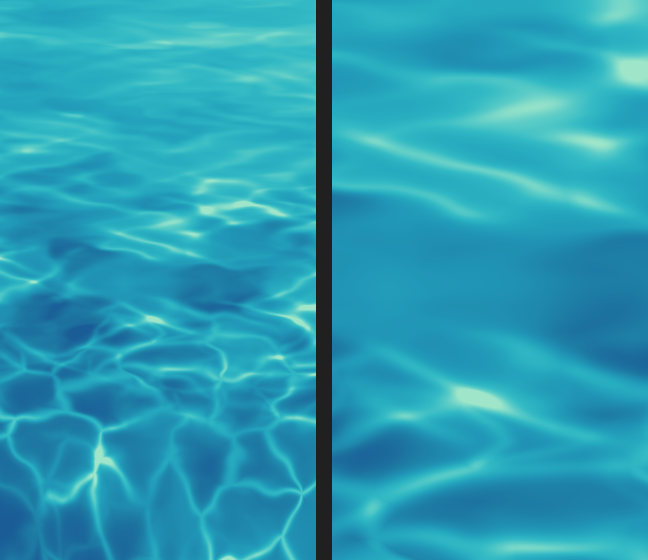
Left: the whole. Right: its middle third, enlarged.
A Shadertoy shader for this texture:

```glsl
const vec3 WATER[8] = vec3[8](
    vec3(0.10, 0.36, 0.59), vec3(0.11, 0.44, 0.62),
    vec3(0.12, 0.53, 0.67), vec3(0.13, 0.60, 0.72),
    vec3(0.15, 0.67, 0.75), vec3(0.20, 0.73, 0.77),
    vec3(0.36, 0.80, 0.78), vec3(0.62, 0.90, 0.79));

const float NEAR_TONE = 1.35;     // palette position at the bottom
const float FAR_TONE = 4.45;      // palette position at the top
const float CORE_WIDTH = 0.014;   // bright centre of a light strand
const float HALO_WIDTH = 0.038;   // soft glow around it
const float CORE_GAIN = 2.9;
const float HALO_GAIN = 0.8;
const float FINE_GAIN = 0.7;
const float STRAND_GAIN = 2.5;
const float HOLLOW_DEPTH = 1.7;        // dark ovals between strands
const vec2 FALLING = vec2(1.15, 1.1);  // strands dropping to the right
const vec2 RISING = vec2(-1.0, 0.9);   // strands climbing to the right

vec2 hash2(vec2 p) {
    vec3 q = fract(p.xyx * vec3(0.1031, 0.1030, 0.0973));
    q += dot(q, q.yzx + 33.33);
    return fract((q.xx + q.yz) * q.zy);
}

float noise(vec2 p) {
    vec2 i = floor(p), f = fract(p);
    f = f * f * f * (f * (f * 6.0 - 15.0) + 10.0);
    float low = mix(hash2(i).x, hash2(i + vec2(1, 0)).x, f.x);
    float high = mix(hash2(i + vec2(0, 1)).x, hash2(i + vec2(1, 1)).x, f.x);
    return mix(low, high, f.y);
}

float fbm(vec2 p) {
    float sum = 0.0, gain = 0.6;
    for (int i = 0; i < 3; i++) {
        sum += gain * noise(p);
        p = mat2(1.6, 0.9, -0.9, 1.6) * p + 7.3;
        gain *= 0.45;
    }
    return sum / 0.9915;
}

vec2 warp(vec2 p) {
    vec2 broad = vec2(noise(p * 1.1 + 3.1), noise(p * 1.1 + 41.7)) - 0.5;
    vec2 fine = vec2(noise(p * 2.9 + 17.0), noise(p * 2.9 + 63.0)) - 0.5;
    return p + 0.55 * broad + 0.2 * fine;
}

// Glow at a canvas distance: x = core, y = halo
vec2 glow(float d) {
    vec2 k = d / vec2(CORE_WIDTH, HALO_WIDTH);
    return exp(-k * k);
}

// Net of light along the edges of scattered cells
vec2 caustics(vec2 p, vec2 stretch) {
    vec2 cell = floor(p), f = fract(p);
    vec2 nearCell = vec2(0.0), nearest = vec2(8.0);
    for (int j = -1; j <= 1; j++)
    for (int i = -1; i <= 1; i++) {
        vec2 g = vec2(i, j);
        vec2 r = g + 0.1 + 0.8 * hash2(cell + g) - f;
        if (dot(r, r) < dot(nearest, nearest)) {
            nearest = r;
            nearCell = g;
        }
    }
    float edge = 8.0;
    for (int j = -2; j <= 2; j++)
    for (int i = -2; i <= 2; i++) {
        vec2 g = nearCell + vec2(i, j);
        vec2 r = g + 0.1 + 0.8 * hash2(cell + g) - f;
        vec2 span = r - nearest;
        if (dot(span, span) < 0.0001) continue;
        vec2 n = normalize(span);
        edge = min(edge, dot(0.5 * (nearest + r), n) / length(n * stretch));
    }
    return glow(edge);
}

// Parallel wavy strands, each fading in and out along its length
float strands(vec2 p, vec2 across, vec2 stretch, float seed) {
    float d = abs(fract(dot(p, across)) - 0.5) / length(across * stretch);
    float shine = 0.12 + 0.88 * smoothstep(0.25, 0.8, noise(p * 0.8 + seed));
    return shine * dot(glow(d), vec2(0.75, 0.25));
}

vec3 waterColor(float tone) {
    tone = clamp(tone, 0.0, 6.999);
    int i = int(tone);
    return mix(WATER[i], WATER[i + 1], fract(tone));
}

void mainImage(out vec4 fragColor, in vec2 fragCoord) {
    vec2 uv = fragCoord / iResolution.xy;
    vec2 p = fragCoord / iResolution.x;
    float far = smoothstep(0.2, 0.95, uv.y);

    // Water surface receding towards the top
    vec2 stretch = vec2(5.0 - 0.8 * p.y, 2.3 + 10.8 * p.y);
    vec2 surface = vec2((p.x - 0.5) * stretch.x, 2.3 * p.y + 5.4 * p.y * p.y) + 20.0;
    vec2 bent = warp(surface);

    // Broad dark and light patches
    float tone = mix(NEAR_TONE, FAR_TONE, far);
    tone += mix(4.0, 2.2, far) * (fbm(bent * vec2(0.8, 0.75) + 5.0) - 0.5);
    tone += 1.1 * (uv.x - 0.5);

    // Open net of light close by
    float netFade = mix(1.0, 0.06, smoothstep(0.25, 0.52, uv.y));
    float shine = 0.25 + 0.85 * smoothstep(0.2, 0.8, noise(surface * 0.9 + 31.0));
    vec2 net = caustics(bent, stretch);
    vec2 fineNet = caustics(warp(surface * 1.35 + 50.0), stretch * 1.35);
    float fineShine = smoothstep(0.35, 0.85, noise(surface * 0.8 + 12.0));
    tone += netFade * (CORE_GAIN * shine * net.x + HALO_GAIN * net.y);
    tone += netFade * FINE_GAIN * fineShine * (fineNet.x + fineNet.y);

    // Crossing diagonal strands and dark hollows further away
    float band = smoothstep(0.2, 0.4, uv.y) * mix(1.0, 0.3, smoothstep(0.5, 0.85, uv.y));
    float crossing = strands(bent, FALLING, stretch, 60.0)
                   + strands(bent + 0.3, RISING, stretch, 90.0);
    float hollow = smoothstep(0.5, 0.85, noise(bent * vec2(1.1, 0.95) + 140.0));
    tone += band * (STRAND_GAIN * crossing - HOLLOW_DEPTH * hollow);

    // Small glints on the strands
    float glint = smoothstep(0.68, 0.95, noise(surface * vec2(1.9, 1.5) + 9.0));
    tone += glint * (1.3 * net.x * netFade + 1.2 * crossing * band + 0.4 * far);

    fragColor = vec4(waterColor(tone), 1.0);
}
```
